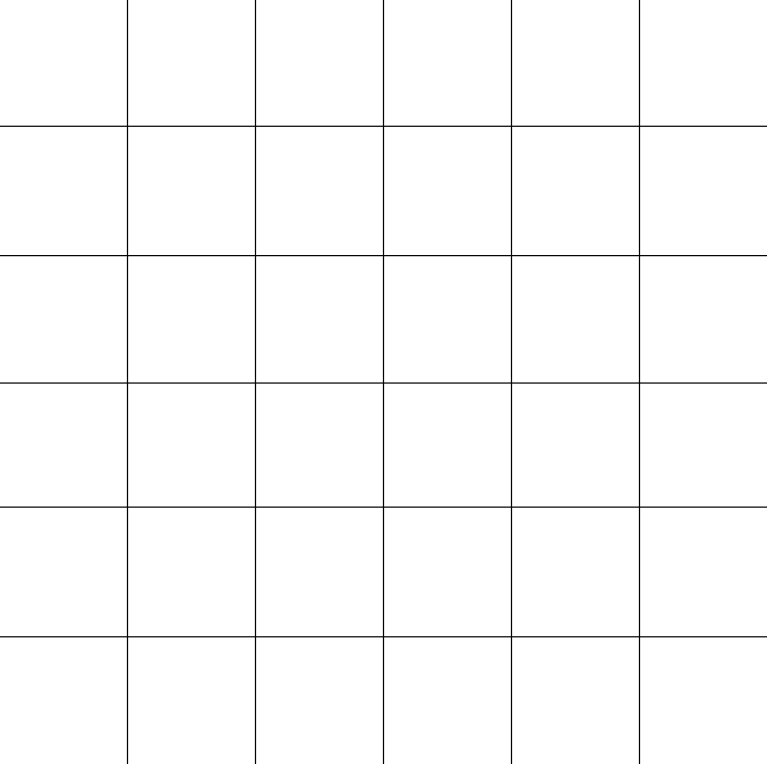
Reproduce this pattern procedurally as a WebGL 2 fragment shader.

```glsl
#version 300 es
precision highp float;

uniform vec2 u_resolution;
out vec4 fragColor;

// Share of a pixel covered by a line, exact even for hairlines
float lineCoverage(float offset, float width, float pixel) {
    float upper = min(offset + 0.5 * width, 0.5 * pixel);
    float lower = max(offset - 0.5 * width, -0.5 * pixel);
    return clamp((upper - lower) / pixel, 0.0, 1.0);
}

// Slightly uneven height of a horizontal rule
float rowHeight(float row) {
    return row / 6.0 + (0.004 - 0.0005 * row) * sin(1.885 * row - 1.937);
}

void main() {
    vec2 uv = gl_FragCoord.xy / u_resolution;
    vec2 pixel = 1.0 / u_resolution;

    // Nearest inner rule of the six by six grid
    vec2 rule = clamp(round(uv * 6.0), 1.0, 5.0);
    float columnX = rule.x / 6.0 - 0.00065;

    float vertical = lineCoverage(uv.x - columnX, 0.0016, pixel.x);
    float horizontal = lineCoverage(uv.y - rowHeight(rule.y), 0.0016, pixel.y);

    // Horizontal rules stop just short of the right edge
    horizontal *= clamp((0.9987 - uv.x) / pixel.x + 0.5, 0.0, 1.0);

    float ink = 1.0 - (1.0 - vertical) * (1.0 - horizontal);
    fragColor = vec4(mix(vec3(1.0), vec3(0.0), ink), 1.0);
}
```
